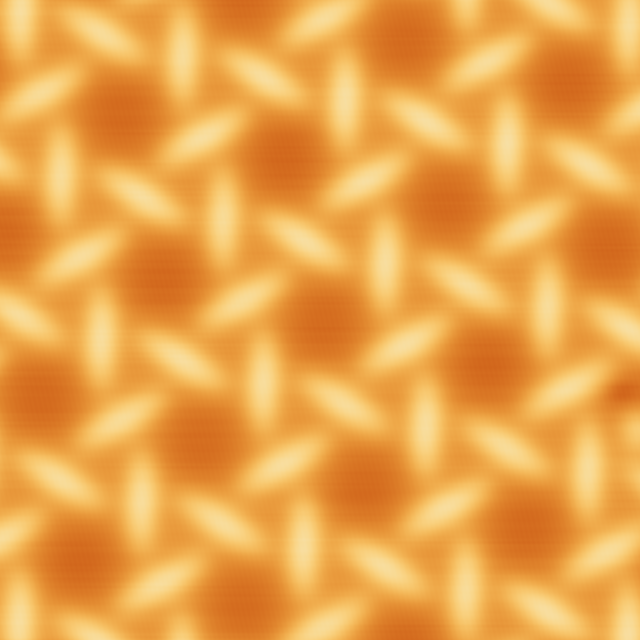
Give the GLSL for this pattern, as a Shadertoy shader.

```glsl
// Amber height map of a porous kagome lattice: dark round pores ringed by pale
// pinwheeled rods. Each rod is a soft bar plus a twisted core, summed into a
// height, worn by faint scan streaks and coloured by a smooth amber ramp.

const vec2 ORIGIN = vec2(0.507, 0.496);    // centre of one pore
const vec2 STEP_A = vec2(0.2535, -0.0688); // pore to pore, across
const vec2 STEP_B = vec2(0.0629, -0.2552); // pore to pore, down
const float ROD_TURN = 0.79;               // rod axis against its bond
const float CORE_TWIST = -0.28;            // core axis against its rod

float hash(vec2 p) {
    vec3 q = fract(vec3(p.xyx) * 0.1031);
    q += dot(q, q.yzx + 33.33);
    return fract((q.x + q.y) * q.z);
}

float valueNoise(vec2 p) {
    vec2 i = floor(p), f = fract(p);
    f = f * f * (3.0 - 2.0 * f);
    float low = mix(hash(i), hash(i + vec2(1, 0)), f.x);
    float high = mix(hash(i + vec2(0, 1)), hash(i + vec2(1, 1)), f.x);
    return mix(low, high, f.y);
}

// Coordinates of p in a frame turned by the given angle
vec2 turnFrame(vec2 p, float angle) {
    float c = cos(angle), s = sin(angle);
    return vec2(c * p.x + s * p.y, c * p.y - s * p.x);
}

float softSpot(vec2 p, vec2 radius) {
    vec2 q = p / radius;
    return exp(-dot(q, q));
}

// Pale rod centred on a bond: narrow tails and a wider, twisted core
float rod(vec2 offset, vec2 bond) {
    vec2 axis = normalize(bond);
    vec2 local = vec2(dot(offset, axis), axis.x * offset.y - axis.y * offset.x);
    vec2 p = turnFrame(local, ROD_TURN);
    vec2 t = p / vec2(0.081, 0.0255);
    float tails = exp(-t.x * t.x * t.x * t.x - t.y * t.y);
    float core = softSpot(turnFrame(p, CORE_TWIST), vec2(0.050, 0.035));
    return 0.41 * tails + 0.29 * core;
}

// Height of the lattice: sunken pores, a flat floor and the rods above it
float latticeHeight(vec2 p) {
    vec2 d = p - ORIGIN;
    vec2 cell = floor(inverse(mat2(STEP_A, STEP_B)) * d + 0.5);
    float poreDistance = 1.0;
    float rods = 0.0;
    for (int j = -1; j <= 1; j++) {
        for (int i = -1; i <= 1; i++) {
            vec2 id = cell + vec2(i, j);
            vec2 offset = d - id.x * STEP_A - id.y * STEP_B;
            poreDistance = min(poreDistance, length(offset));
            for (int k = 0; k < 3; k++) {
                vec2 bond = k == 0 ? STEP_A : (k == 1 ? STEP_B : STEP_B - STEP_A);
                float gain = 0.97 + 0.06 * hash(id + 40.0 + 17.0 * float(k));
                rods += gain * rod(offset - 0.5 * bond, bond);
            }
        }
    }
    return 0.025 + 0.245 * smoothstep(0.008, 0.122, poreDistance) + rods;
}

// Scan streaks, a fine slanted ripple and slow mottling
float scanWear(vec2 p) {
    float streaks = valueNoise(p * vec2(4.0, 230.0)) - 0.5;
    float ripple = sin(6.2832 * 130.0 * (p.x + 0.22 * p.y));
    float mottle = valueNoise(p * 9.0 + 5.0) - 0.5;
    return 0.030 * streaks + 0.006 * ripple + 0.030 * mottle;
}

// One bright speck with a dark dent above it at the right edge
float edgeDefect(vec2 p) {
    float speck = softSpot(p - vec2(1.0, 0.328), vec2(0.034, 0.036));
    float dent = softSpot(p - vec2(0.968, 0.388), vec2(0.030, 0.020));
    return 0.65 * speck - 0.16 * dent;
}

vec3 amberRamp(float h) {
    return vec3(0.82, 0.40, 0.11) + h * vec3(0.37, 0.74, 0.36)
         + h * h * vec3(-0.22, -0.27, 0.16);
}

void mainImage(out vec4 fragColor, in vec2 fragCoord) {
    vec2 p = fragCoord / iResolution.y;
    float height = latticeHeight(p) + scanWear(p) + edgeDefect(p);
    fragColor = vec4(amberRamp(clamp(height, 0.0, 1.25)), 1.0);
}
```
